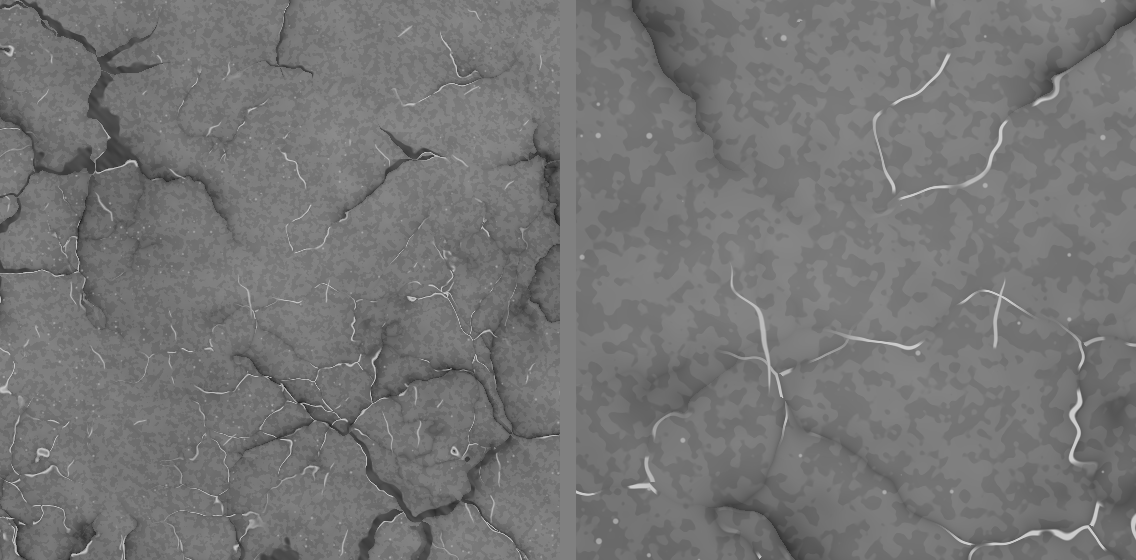
Left, the full canvas; right, a detail of the centre.
Reproduce this texture map procedurally as a Shadertoy shader.

```glsl
// Grey cracked rock: warped Voronoi plates with creases, open gaps and
// shadows on one side, broken bright rims on the other, plus scattered
// scratches, bright specks and a fine two-tone mottle.

#define BASE_GREY 0.474
#define RIM_GREY 0.80
#define GAP_GREY 0.22
#define PLATES 4.3
#define CHIPS 8.5
#define SCRATCHES 8.0
#define WARP 1.3
#define GAP_WIDTH 0.026
#define LINE_WIDTH 0.0013
#define MOTTLE 0.045
#define LIGHT normalize(vec2(0.45, 0.9))

float hash(vec2 p) {
    return fract(sin(dot(p, vec2(127.1, 311.7))) * 43758.5453);
}

vec2 hash2(vec2 p) {
    return vec2(hash(p), hash(p + 57.3));
}

float noise(vec2 p) {
    vec2 i = floor(p), f = fract(p);
    f = f * f * (3.0 - 2.0 * f);
    return mix(mix(hash(i), hash(i + vec2(1, 0)), f.x),
               mix(hash(i + vec2(0, 1)), hash(i + vec2(1, 1)), f.x), f.y);
}

float fbm(vec2 p) {
    float sum = 0.0, amp = 0.52;
    for (int i = 0; i < 5; i++) {
        sum += amp * noise(p);
        p = mat2(1.6, 1.2, -1.2, 1.6) * p + 11.7;
        amp *= 0.5;
    }
    return sum;
}

// Antialiased stroke from a distance
float stroke(float dist, float width) {
    float px = 1.0 / iResolution.y;
    return 1.0 - smoothstep(width - px, width + px, dist);
}

vec2 seed(vec2 cell) {
    return 0.1 + 0.8 * hash2(cell);
}

// Voronoi border: x = distance, yz = direction across the border
vec3 border(vec2 p) {
    vec2 cell = floor(p), f = fract(p), nearest = vec2(9.0);
    for (int k = 0; k < 9; k++) {
        vec2 g = vec2(k % 3 - 1, k / 3 - 1);
        vec2 r = g + seed(cell + g) - f;
        if (dot(r, r) < dot(nearest, nearest)) nearest = r;
    }
    vec3 edge = vec3(9.0, 0.0, 1.0);
    for (int k = 0; k < 25; k++) {
        vec2 g = vec2(k % 5 - 2, k / 5 - 2);
        vec2 r = g + seed(cell + g) - f, across = r - nearest;
        if (dot(across, across) < 1e-4) continue;
        across = normalize(across);
        float d = dot(0.5 * (r + nearest), across);
        if (d < edge.x) edge = vec3(d, across);
    }
    return edge;
}

// Short bent scratches, one per grid cell, mostly steep
float scratches(vec2 p) {
    float light = 0.0;
    for (int k = 0; k < 9; k++) {
        vec2 cell = floor(p) + vec2(k % 3 - 1, k / 3 - 1);
        vec2 rnd = hash2(cell + 3.1), q = p - cell - hash2(cell + 8.4);
        float angle = 1.15 + (rnd.x - 0.5) * 1.1;
        if (rnd.y > 0.6) angle = -angle;
        float c = cos(angle), s = sin(angle);
        q = vec2(c * q.x + s * q.y, c * q.y - s * q.x);
        float halfLength = mix(0.1, 0.42, rnd.x * rnd.y + 0.2 * rnd.y);
        float taper = 1.0 - pow(q.x / halfLength, 2.0);
        q.y += (rnd.y - 0.5) * q.x * q.x * 1.5 + 0.07 * (noise(vec2(q.x * 9.0, rnd.x * 90.0)) - 0.5);
        float mark = stroke(abs(q.y) / SCRATCHES, LINE_WIDTH * max(taper, 0.0));
        light = max(light, mark * smoothstep(0.0, 0.4, taper) * step(0.3, hash(cell + 5.5)));
    }
    return light;
}

void mainImage(out vec4 fragColor, in vec2 fragCoord) {
    vec2 uv = fragCoord / iResolution.y;
    vec2 warp = vec2(fbm(uv * 5.0), fbm(uv * 5.0 + 31.0)) - 0.5;

    // Broad relief and mottle
    float grey = BASE_GREY + 0.10 * (fbm(uv * 4.0 + 3.0) - 0.5);
    grey += 0.22 * (fbm(uv * 7.0 + 0.1 * LIGHT) - fbm(uv * 7.0));
    vec2 grain = mat2(0.8, 0.6, -0.6, 0.8) * uv;
    float blotch = 0.6 * noise(grain * 140.0) + 0.4 * noise(grain * 290.0);
    grey += MOTTLE * (smoothstep(0.42, 0.52, blotch) - 0.55);

    // Plates: crease, cast shadow and open gap
    vec3 plate = border(uv * PLATES + WARP * warp);
    float d = plate.x / PLATES;
    float facing = dot(plate.yz, LIGHT);
    float lit = smoothstep(-0.1, 0.2, facing), shaded = 1.0 - lit;
    float depth = smoothstep(0.35, 0.75, noise(uv * 6.0 + 7.0));
    float streaks = noise(vec2(uv.x + uv.y, uv.y - uv.x) * vec2(110.0, 35.0));
    grey -= 0.06 * exp(-d / 0.004) * (0.4 + depth);
    grey -= depth * exp(-d / 0.02) * (0.03 + shaded * (0.09 + 0.07 * streaks));
    float gap = GAP_WIDTH * max(0.0, noise(uv * 5.5 + 40.0) - 0.58) / 0.42;
    float hollow = shaded * smoothstep(0.0, 0.005, gap - d);
    grey = mix(grey, GAP_GREY + 0.12 * streaks, hollow);

    // Chips: smaller partial cracks
    vec3 chip = border(uv * CHIPS + 2.2 * WARP * warp.yx + 17.0);
    float c = chip.x / CHIPS;
    float chipped = smoothstep(0.5, 0.7, noise(uv * 5.0 + 63.0));
    grey -= chipped * (0.05 * exp(-c / 0.003) + 0.05 * exp(-c / 0.012));

    // Broken bright rims, scratches and specks
    float broken = smoothstep(0.25, 0.45, noise(uv * 75.0));
    float rim = stroke(abs(d - 0.002), LINE_WIDTH) * lit
              * smoothstep(0.42, 0.6, noise(uv * 9.0 + 21.0));
    float chipRim = stroke(abs(c - 0.002), LINE_WIDTH) * chipped
                  * step(0.0, dot(chip.yz, LIGHT)) * smoothstep(0.4, 0.6, noise(uv * 13.0 + 5.0));
    vec2 dotCell = floor(uv * 100.0);
    float dotSize = 0.0018 * hash(dotCell + 2.7);
    float cluster = smoothstep(0.45, 0.8, noise(uv * 7.0 + 90.0));
    float speck = stroke(length(fract(uv * 100.0) - 0.3 - 0.4 * hash2(dotCell)) / 100.0, dotSize)
                * step(1.0 - 0.02 - 0.12 * cluster, hash(dotCell));
    float marks = max(max(rim, chipRim), scratches(uv * SCRATCHES + 0.5 * warp) * 0.8);
    float bright = max(marks * broken, 0.6 * speck) * (1.0 - hollow);
    grey = mix(grey, RIM_GREY, bright);

    fragColor = vec4(vec3(clamp(grey, 0.0, 1.0)), 1.0);
}
```
